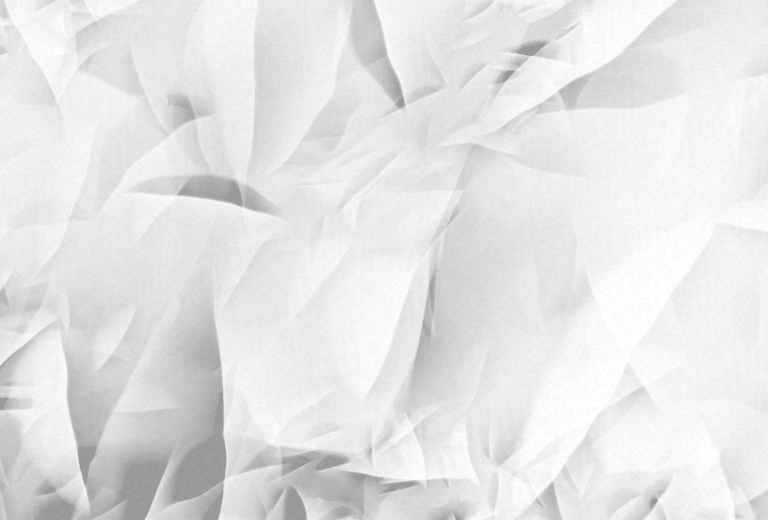
Write a WebGL 1 fragment shader that draws this texture.

```glsl
precision highp float;
// Crumpled white paper: soft tonal planes, sharp tapered folds and fine grain.

uniform vec2 u_resolution;

const float FOLD_ANGLE = 0.9;     // prevailing crease direction, radians
const float ANGLE_SPREAD = 2.3;
const float EDGE_SOFTNESS = 0.0025; // in canvas heights
const float SHADOW_DEPTH = 0.078;
const float SHADOW_CONTRAST = 0.65;

float hash(vec2 p) {
  return fract(sin(dot(p, vec2(127.1, 311.7))) * 43758.5453);
}

vec2 hash2(vec2 p) {
  return vec2(hash(p), hash(p + 37.3));
}

float noise(vec2 p) {
  vec2 i = floor(p);
  vec2 f = fract(p);
  f = f * f * (3.0 - 2.0 * f);
  float low = mix(hash(i), hash(i + vec2(1.0, 0.0)), f.x);
  float high = mix(hash(i + vec2(0.0, 1.0)), hash(i + vec2(1.0, 1.0)), f.x);
  return mix(low, high, f.y);
}

vec2 rotate(vec2 p, float angle) {
  float c = cos(angle);
  float s = sin(angle);
  return vec2(c * p.x + s * p.y, c * p.y - s * p.x);
}

vec2 warp(vec2 p, float frequency, float amount) {
  vec2 q = p * frequency;
  return p + amount * (vec2(noise(q), noise(q + 19.7)) - 0.5);
}

// One tapered crease: a lit or shaded flank, its counter flank and a thin rim.
float crease(vec2 rel, vec2 id, float soft) {
  vec2 shape = hash2(id + 5.1);
  vec2 style = hash2(id + 11.9);
  vec2 q = rotate(rel, FOLD_ANGLE + ANGLE_SPREAD * (hash(id + 2.7) - 0.5));
  float halfLength = mix(0.45, 0.75, shape.x);
  float along = clamp(q.x / halfLength * 0.5 + 0.5, 0.0, 1.0);
  float across = q.y + (style.x - 0.5) * 0.6 * q.x * q.x;
  float taper = 2.6 * along * (1.0 - along * along);
  float width = max(mix(0.15, 0.45, shape.y) * taper, 0.001);
  float ends = smoothstep(0.0, 0.2, along) * smoothstep(1.0, 0.8, along);

  float x = across / width;
  float fade = max(1.0 - x, 0.0);
  float plane = 1.0 - smoothstep(0.75, 1.0, x);
  float front = mix(fade, plane * 0.8, style.y * 0.8);
  float back = max(1.0 + x / 1.2, 0.0);
  float side = smoothstep(-soft, soft, across);
  float flank = mix(-0.5 * back * back, front, side);
  float rim = exp(-across * across / (soft * soft * 2.0));

  float strength = hash(id + 23.3) * 2.0 - 1.0;
  strength = sign(strength) * mix(0.35, 1.0, abs(strength));
  return ends * (strength * flank + 0.35 * rim * abs(strength));
}

float folds(vec2 p, float scale, float seed) {
  vec2 q = p * scale + seed;
  vec2 cell = floor(q);
  float sum = 0.0;
  for (int j = -1; j <= 1; j++) {
    for (int i = -1; i <= 1; i++) {
      vec2 id = cell + vec2(float(i), float(j));
      sum += crease(q - id - hash2(id), id, EDGE_SOFTNESS * scale);
    }
  }
  return sum;
}

// Elongated Voronoi planes, each tilted so its tone ramps across the cell.
float facets(vec2 p, float scale, float seed) {
  vec2 q = rotate(p, FOLD_ANGLE) * scale * vec2(0.65, 1.2) + seed;
  vec2 cell = floor(q);
  float nearest = 8.0;
  float second = 8.0;
  float tone = 0.0;
  float neighbor = 0.0;
  for (int j = -1; j <= 1; j++) {
    for (int i = -1; i <= 1; i++) {
      vec2 id = cell + vec2(float(i), float(j));
      vec2 rel = q - id - hash2(id);
      float d = length(rel);
      float t = hash(id + 7.7) - 0.5 + dot(rel, hash2(id + 13.1) - 0.5);
      if (d < nearest) {
        second = nearest;
        neighbor = tone;
        nearest = d;
        tone = t;
      } else if (d < second) {
        second = d;
        neighbor = t;
      }
    }
  }
  float blur = mix(0.02, 0.35, smoothstep(0.3, 0.7, noise(p * 5.0 + seed)));
  return mix((tone + neighbor) * 0.5, tone, smoothstep(0.0, blur, second - nearest));
}

void main() {
  vec2 uv = gl_FragCoord.xy / u_resolution;
  vec2 p = gl_FragCoord.xy / u_resolution.y;
  vec2 sheet = warp(warp(p, 4.0, 0.07), 17.0, 0.012);

  // Relief from broad swells down to small crumples gathered in patches.
  float crumpled = smoothstep(0.3, 0.7, noise(p * 3.0 + 41.0));
  float relief = 2.4 * (noise(p * 1.7 + 8.0) - 0.5);
  relief += 2.3 * facets(sheet, 3.6, 3.0);
  relief += mix(0.3, 1.5, crumpled) * facets(sheet, 9.0, 61.0);
  relief += 2.7 * folds(sheet, 1.6, 17.0);
  relief += 2.5 * folds(sheet, 3.1, 29.0);
  relief += mix(0.8, 2.1, crumpled) * folds(sheet, 6.0, 53.0);
  relief += 1.6 * crumpled * folds(sheet, 12.0, 71.0);

  // Light falls off slightly toward the lower corners.
  float corner = abs(uv.x * 2.0 - 1.0) * (1.0 - uv.y);
  relief -= 0.8 * corner * corner;

  float tone = 1.0 - SHADOW_DEPTH * exp(-SHADOW_CONTRAST * clamp(relief, -2.5, 3.5));
  tone += 0.032 * (noise(p * 240.0) - 0.5);
  gl_FragColor = vec4(vec3(clamp(tone, 0.0, 1.0)), 1.0);
}
```
